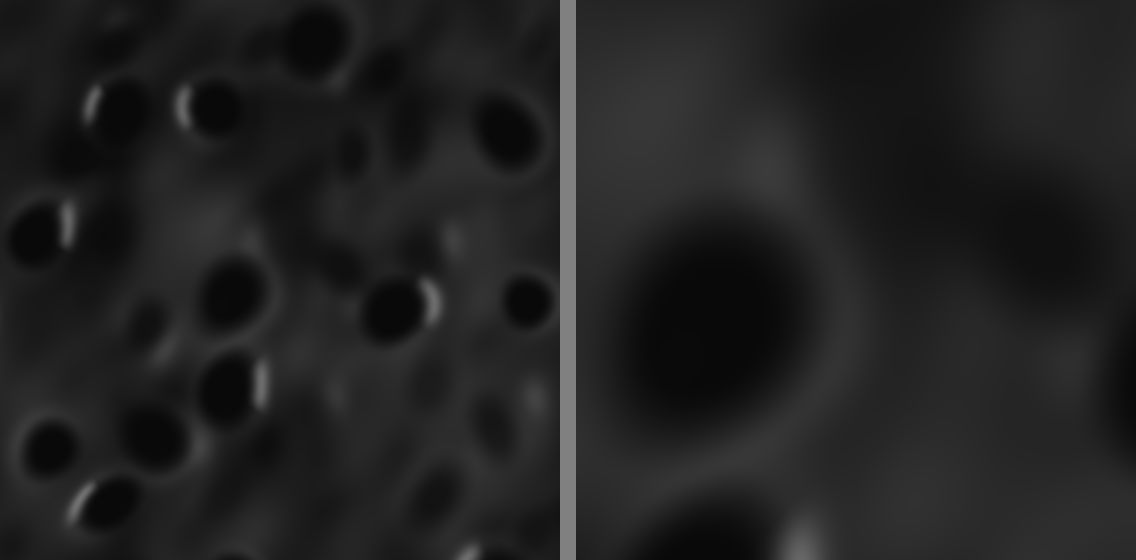
Left, the full canvas; right, a detail of the centre.
Reproduce this texture procedurally as a Shadertoy shader.

```glsl
// Soft, dim grey matter with dark rounded pores, some lit by a pale crescent.
// Layered sines give the clouds, a fine cell grid the leaning mottling, and a
// coarse cell grid the pores; overlapping pores multiply their light.

const float PORE_CELLS    = 6.0;    // pore grid cells per canvas height
const float MOTTLE_CELLS  = 12.0;   // mottling grid cells per canvas height
const float STRONG_SHARE  = 0.30;   // share of cells with a deep pore
const float WEAK_SHARE    = 0.42;   // share of cells with a faint pore
const float GLINT_SHARE   = 0.38;   // share of deep pores with a bright crescent
const float BASE_GREY     = 0.126;
const float PORE_GREY     = 0.034;
const float CLOUD_GAIN    = 0.022;
const float MOTTLE_GAIN   = 0.085;
const float SPOT_GAIN     = 0.095;
const float RIM_GAIN      = 0.050;
const float GLINT_GAIN    = 0.25;
const float LEAN          = 1.10;   // slant of mottling and pores, in radians
const float LIGHT_ANGLE   = -0.25;  // side of the pores where light gathers

vec2 hash2(vec2 p) {
    vec2 q = vec2(dot(p, vec2(127.1, 311.7)), dot(p, vec2(269.5, 183.3)));
    return fract(sin(q) * 43758.545);
}

float bell(float x) { return exp(-x * x); }

mat2 rotation(float a) {
    float c = cos(a), s = sin(a);
    return mat2(c, s, -s, c);
}

// Broad light and dark drifts, drawn out along the lean
float clouds(vec2 p) {
    p = rotation(-LEAN) * p * vec2(0.8, 1.15);
    float sum = 0.0, freq = 5.0;
    for (int i = 0; i < 5; i++) {
        vec2 q = rotation(2.4 * float(i)) * vec2(p.x, p.y);
        q += 0.05 * sin(q.yx * freq + float(i));
        sum += sin(q.x * freq + float(i) * 1.7) * cos(q.y * freq * 0.8);
        freq *= 1.4;
    }
    return sum;
}

// Small blurred blobs, lighter or darker, with a few pale spots
float mottle(vec2 p) {
    p *= MOTTLE_CELLS;
    vec2 cell = floor(p);
    float sum = 0.0;
    for (int y = -1; y <= 1; y++)
    for (int x = -1; x <= 1; x++) {
        vec2 id = cell + vec2(x, y);
        vec2 centre = id + 0.2 + 0.6 * hash2(id + 31.0);
        vec2 rnd = hash2(id + 77.0);
        vec2 q = rotation(-LEAN - 0.8 * (rnd.y - 0.5)) * (p - centre);
        float oval = length(q * vec2(0.82, 1.2));
        sum += MOTTLE_GAIN * (rnd.x - 0.5) * bell(oval / 0.52);
        sum += SPOT_GAIN * step(0.92, rnd.y) * bell(oval / 0.36);
    }
    return sum;
}

// x: light left after all pores, y: soft rim, z: bright crescents
vec3 pores(vec2 p) {
    p *= PORE_CELLS;
    vec2 cell = floor(p);
    vec3 result = vec3(1.0, 0.0, 0.0);
    for (int y = -1; y <= 1; y++)
    for (int x = -1; x <= 1; x++) {
        vec2 id = cell + vec2(x, y);
        vec2 centre = id + 0.15 + 0.7 * hash2(id + 5.0);
        vec2 kind = hash2(id + 19.0);
        vec2 shape = hash2(id + 43.0);
        vec2 glow = hash2(id + 61.0);
        float strong = step(kind.x, STRONG_SHARE);
        float present = step(kind.x, STRONG_SHARE + WEAK_SHARE);

        // Distance in units of a stretched oval along the lean
        float radius = mix(0.18, 0.29, shape.x) + 0.07 * strong;
        float stretch = mix(1.0, 1.4, shape.y * shape.y);
        vec2 offset = p - centre;
        vec2 q = rotation(-LEAN - 0.9 * (glow.y - 0.5)) * offset;
        q *= vec2(1.0 / stretch, sqrt(stretch)) / radius;
        float dist = length(q);

        float blur = mix(0.70, 0.34 + 0.16 * kind.y, strong);
        float depth = mix(0.35 + 0.5 * kind.y, 0.98, strong) * present;
        result.x *= 1.0 - depth * (1.0 - smoothstep(1.0 - blur, 1.0 + blur, dist));

        // Light gathers on the right, or on the left of some pores
        float angle = LIGHT_ANGLE + 0.9 * (glow.x - 0.5);
        vec2 toLight = vec2(cos(angle), sin(angle)) * (glow.y < 0.3 ? -1.0 : 1.0);
        float side = dot(offset, toLight) / max(length(offset), 0.001);
        float lit = step(kind.y, GLINT_SHARE);
        result.y += strong * bell((dist - 1.4) / 0.36) * (0.4 + 0.6 * side);
        result.z += strong * lit * bell((dist - 1.27) / 0.28) * smoothstep(0.7, 1.0, side);
    }
    return result;
}

void mainImage(out vec4 fragColor, in vec2 fragCoord) {
    vec2 uv = fragCoord / iResolution.y;
    vec2 warped = uv + 0.009 * sin(uv.yx * vec2(23.0, 19.0) + vec2(0.5, 2.0));

    vec3 pore = pores(warped + 3.0);
    float grey = BASE_GREY + CLOUD_GAIN * clouds(uv + 0.3) + mottle(warped);
    grey = max(grey + RIM_GAIN * pore.y, 0.05);
    grey = mix(PORE_GREY, grey, pore.x) + GLINT_GAIN * pore.z;

    fragColor = vec4(vec3(grey), 1.0);
}
```
